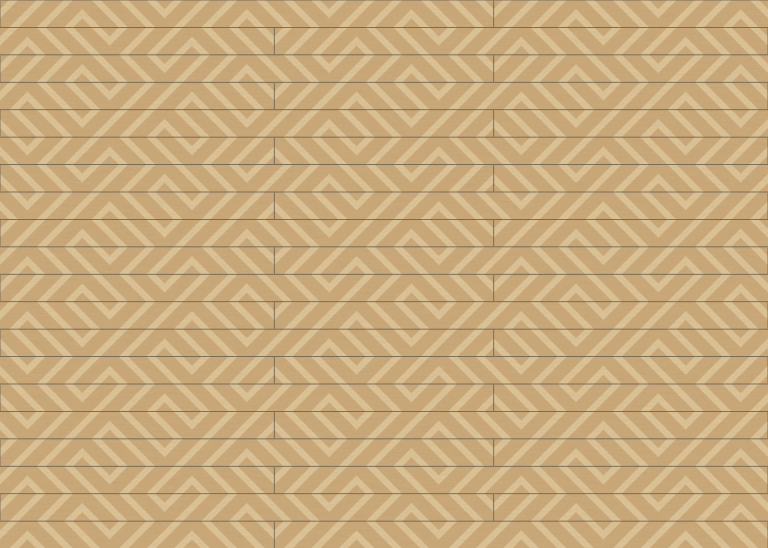
A Shadertoy shader for this pattern:

```glsl
const float COLUMNS = 28.0;       // plank heights across the canvas
const float ZIGZAG_PERIOD = 6.0;
const float PLANK_LENGTH = 18.0;
const float STRIPE_WIDTH = 1.0 / 3.0;
const float SEAM_WIDTH = 0.029;

const vec3 OAK = vec3(0.782, 0.652, 0.468);
const vec3 MAPLE = vec3(0.852, 0.752, 0.580);
const vec3 SEAM = vec3(0.40, 0.37, 0.31);

vec2 hashGradient(vec2 cell) {
    vec3 p = fract(cell.xyx * vec3(0.1031, 0.1030, 0.0973));
    p += dot(p, p.yzx + 33.33);
    float angle = 6.2832 * fract((p.x + p.y) * p.z);
    return vec2(cos(angle), sin(angle));
}

float gradientNoise(vec2 p) {
    vec2 cell = floor(p), f = fract(p);
    vec2 blend = f * f * f * (f * (f * 6.0 - 15.0) + 10.0);
    float a = dot(hashGradient(cell), f);
    float b = dot(hashGradient(cell + vec2(1, 0)), f - vec2(1, 0));
    float c = dot(hashGradient(cell + vec2(0, 1)), f - vec2(0, 1));
    float d = dot(hashGradient(cell + vec2(1, 1)), f - vec2(1, 1));
    return mix(mix(a, b, blend.x), mix(c, d, blend.x), blend.y);
}

// Long fibres with a fine cross texture
float woodGrain(vec2 p) {
    return gradientNoise(p * vec2(1.5, 13.0)) + 0.6 * gradientNoise(p * vec2(9.0, 27.0));
}

float distanceToRepeat(float x, float period) {
    return abs(mod(x + 0.5 * period, period) - 0.5 * period);
}

// Pixel coverage of a thin line
float lineCoverage(float dist, float width, float pixel) {
    return clamp((0.5 * (width + pixel) - dist) / pixel, 0.0, min(1.0, width / pixel));
}

// Horizontal position of an upward peak in a row
float peakOffset(float row) {
    float start = mix(3.0, 1.0, mod(row, 2.0));
    return start + 0.5 * ZIGZAG_PERIOD * mod(floor(row / 4.0), 2.0);
}

// Diagonal stripes mirrored at every peak and valley
float stripeCoverage(vec2 p, float row, float pixel) {
    float fold = distanceToRepeat(p.x - peakOffset(row), ZIGZAG_PERIOD);
    float offset = abs(fract(p.y - fold) - 0.5) - 0.5 * STRIPE_WIDTH;
    return clamp(0.5 - offset * 0.7071 / pixel, 0.0, 1.0);
}

float seamCoverage(vec2 p, float row, float pixel) {
    float rowSeam = lineCoverage(distanceToRepeat(p.y, 1.0), SEAM_WIDTH, pixel);
    float jointStart = 10.0 * mod(row, 2.0);
    float joint = lineCoverage(distanceToRepeat(p.x - jointStart, PLANK_LENGTH), SEAM_WIDTH, pixel);
    return max(rowSeam, joint);
}

void mainImage(out vec4 fragColor, in vec2 fragCoord) {
    // Rows are counted downward from the top edge
    float pixel = COLUMNS / iResolution.x;
    vec2 p = vec2(fragCoord.x, iResolution.y - fragCoord.y) * pixel;
    float row = floor(p.y);

    // Inlaid wood
    vec3 color = mix(OAK, MAPLE, stripeCoverage(p, row, pixel));
    color *= 1.0 + 0.022 * woodGrain(p + vec2(row * 7.3, 0.0));

    // Gaps between planks
    color = mix(color, SEAM, seamCoverage(p, row, pixel));
    fragColor = vec4(color, 1.0);
}
```
